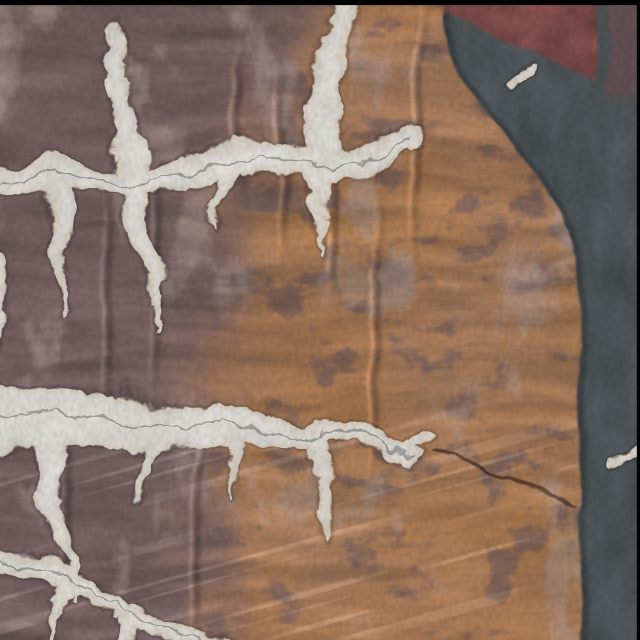
Reproduce this texture procedurally as a Shadertoy shader.

```glsl
// Flaking paint on a panel: plum and ochre brushwork beside a slate green field,
// torn open into pale ground. Tears are tapered strokes hung on jittered rows of
// joints and roughened by noise; streaks, ridges and scratches are layered noise.

const vec3 OCHRE  = vec3(0.60, 0.445, 0.335);
const vec3 PLUM   = vec3(0.435, 0.355, 0.36);
const vec3 SLATE  = vec3(0.285, 0.31, 0.32);
const vec3 LILAC  = vec3(0.64, 0.57, 0.55);
const vec3 RED    = vec3(0.47, 0.28, 0.28);
const vec3 GROUND = vec3(0.83, 0.82, 0.80);
const vec3 CREAM  = vec3(0.78, 0.73, 0.66);
const vec3 BORDER = vec3(0.01);

float hash(vec2 p) {
    vec3 q = fract(vec3(p.xyx) * 0.1031);
    q += dot(q, q.yzx + 33.33);
    return fract((q.x + q.y) * q.z);
}

float noise(vec2 p) {
    vec2 i = floor(p), f = fract(p);
    f = f * f * (3.0 - 2.0 * f);
    return mix(mix(hash(i), hash(i + vec2(1, 0)), f.x),
               mix(hash(i + vec2(0, 1)), hash(i + vec2(1, 1)), f.x), f.y);
}

float fbm(vec2 p) {
    float sum = 0.0, amp = 0.5;
    for (int i = 0; i < 5; i++) {
        sum += amp * noise(p);
        p = p * 2.03 + 17.1;
        amp *= 0.5;
    }
    return sum / 0.97;
}

vec2 warp(vec2 p, float freq, float amount) {
    return p + amount * (vec2(fbm(p * freq), fbm(p * freq + 41.0)) - 0.5);
}

// Distance to a stroke whose radius runs from ra at a to rb at b
float stroke(vec2 p, vec2 a, vec2 b, float ra, float rb) {
    vec2 d = b - a;
    float t = clamp(dot(p - a, d) / dot(d, d), 0.0, 1.0);
    return length(p - a - d * t) - mix(ra, rb, t);
}

vec2 joint(float row, float col) {
    vec2 jitter = vec2(hash(vec2(col, row + 3.0)), hash(vec2(col + 9.0, row))) - 0.5;
    float y = 0.69 - 0.34 * row + 0.06 * row * (row - 1.0) + 0.03 * (0.6 - row) * col;
    return vec2(0.135 * col - 0.04, y) + jitter * vec2(0.04, 0.05);
}

float bandRadius(float row, float col) {
    float r = row == 1.0 ? mix(0.058, 0.012, min(col / 4.0, 1.0)) : 0.024 - 0.005 * row;
    return r * (0.75 + 0.5 * hash(vec2(row, col + 20.0)));
}

// x: distance to torn area, y: distance to the centre line of its bands
vec2 tears(vec2 p) {
    vec2 dist = vec2(1.0);
    for (float row = 0.0; row < 3.0; row++) {
        for (float col = 0.0; col < 5.0; col++) {
            vec2 a = joint(row, col), b = joint(row, col + 1.0);
            float h = hash(vec2(col * 3.0 + 5.0, row + 31.0));
            dist.x = min(dist.x, stroke(p, a, b, bandRadius(row, col), bandRadius(row, col + 1.0)));
            dist.y = min(dist.y, stroke(p, a, b, 0.0, 0.0));
            vec2 down = a + vec2(0.05 * (h - 0.3), -0.09 - 0.2 * h);
            dist.x = min(dist.x, stroke(p, a, down, 0.015 + 0.014 * h, 0.003));
            if (row == 0.0 && mod(col, 2.0) == 0.0) {
                vec2 up = a + vec2(0.03 * col - 0.1, 0.25);
                dist.x = min(dist.x, stroke(p, a, up, 0.017 + 0.004 * col, 0.012));
            }
        }
    }
    // Small lone flakes
    for (float i = 0.0; i < 3.0; i++) {
        vec2 c = vec2(0.65 + 0.16 * i, 0.30 + 0.58 * mod(i, 2.0));
        dist.x = min(dist.x, stroke(p, c - vec2(0.018, 0.008), c + vec2(0.018, 0.01), 0.006, 0.011));
    }
    return dist;
}

// Raised folds: a lit flank with a shadow on its right
float ridges(vec2 p) {
    float relief = 0.0;
    for (float i = 0.0; i < 9.0; i++) {
        float h = hash(vec2(i, 77.0)), k = hash(vec2(i, 91.0));
        float u = p.x - 0.09 - 0.07 * i - 0.04 * (fbm(vec2(p.y * 6.0, i * 7.0)) - 0.5);
        float span = smoothstep(0.12 + 0.2 * k, 0.05, abs(p.y - 0.1 - 0.8 * h));
        relief += span * (exp(-pow(u / 0.004, 2.0)) - exp(-pow((u - 0.010) / 0.006, 2.0)));
    }
    return relief;
}

vec3 brushwork(vec2 p) {
    float streak = fbm(warp(p, 5.0, 0.05) * vec2(7.0, 45.0));
    float blotch = fbm(p * vec2(9.0, 7.0) + 4.0);
    float toOchre = smoothstep(0.20, 0.48, p.x + 0.35 * (blotch - 0.5) - 0.10 * smoothstep(0.6, 1.0, p.y));
    vec3 col = mix(PLUM, OCHRE, toOchre);
    col += vec3(0.05, 0.01, -0.05) * (fbm(p * 6.0 + 30.0) - 0.4) * 2.0 * toOchre;
    col = mix(col, PLUM * 0.93, 0.65 * smoothstep(0.54, 0.72, fbm(p * vec2(18.0, 25.0) + 8.0)));
    col = mix(col, LILAC, 0.5 * smoothstep(0.56, 0.75, fbm(p * vec2(16.0, 9.0) + 60.0)));
    float scratch = noise(vec2(p.x * 4.0, (p.y - 0.28 * p.x) * 95.0));
    col += 0.09 * smoothstep(0.72, 0.95, scratch) * smoothstep(0.45, 0.25, p.y);
    col *= 1.0 + 0.42 * (streak - 0.5) + 0.22 * ridges(p);
    float split = stroke(warp(p, 22.0, 0.025), vec2(0.68, 0.30), vec2(0.90, 0.21), 0.001, 0.001);
    return col * (1.0 - 0.45 * smoothstep(0.004, 0.0, split));
}

vec3 slateField(vec2 p) {
    vec3 col = SLATE * (0.82 + 0.36 * fbm(p * vec2(30.0, 14.0)));
    vec2 q = warp(p, 14.0, 0.02);
    float red = smoothstep(-0.006, 0.006, q.y - 1.29 + 0.447 * q.x) * smoothstep(0.937, 0.927, q.x);
    col = mix(col, RED * (0.75 + 0.5 * fbm(p * 28.0)), red);
    return mix(col, PLUM * 0.85, smoothstep(0.945, 0.955, q.x) * smoothstep(0.83, 0.87, q.y));
}

void mainImage(out vec4 fragColor, in vec2 fragCoord) {
    vec2 p = fragCoord / iResolution.xy;

    // Painted fields and their shared contour
    float contour = 0.90 - 0.21 * smoothstep(0.58, 0.98, p.y) + 0.035 * (fbm(vec2(p.y * 8.0, 2.0)) - 0.5);
    float side = p.x - contour;
    vec3 col = mix(brushwork(p), slateField(p), smoothstep(-0.003, 0.003, side));
    col *= 1.0 - 0.2 * exp(-pow((side - 0.005) / 0.006, 2.0));

    // Torn ground with a shaded rim, cream edges and hairline cracks
    vec2 torn = tears(warp(warp(p, 9.0, 0.07), 38.0, 0.022));
    col *= 1.0 - 0.22 * smoothstep(0.008, 0.0, torn.x);
    vec3 ground = mix(GROUND, CREAM, smoothstep(-0.014, 0.0, torn.x) * 0.6);
    ground *= 0.95 + 0.10 * fbm(p * 35.0);
    ground *= 1.0 - 0.28 * smoothstep(0.0025, 0.0005, torn.y);
    col = mix(col, ground, smoothstep(0.002, -0.002, torn.x));

    // Fine weave and dark border
    col *= 0.96 + 0.08 * noise(p * vec2(240.0, 150.0));
    float border = max(smoothstep(0.991, 0.993, p.y), smoothstep(0.994, 0.996, p.x));
    fragColor = vec4(mix(col, BORDER, border), 1.0);
}
```
